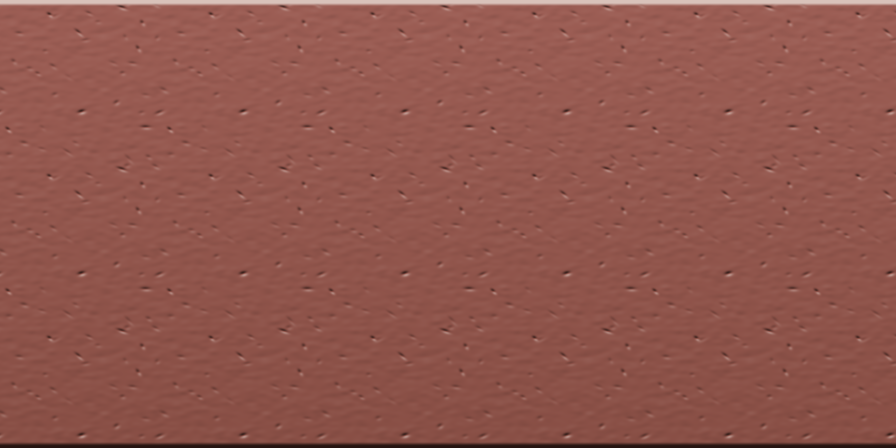
This texture is drawn by a Shadertoy shader. Its source:

```glsl
// Reddish clay panel: a repeating relief of fine wavy grain and small slanted
// pits, lit from the upper left, over a soft vertical gradient.
// Relief is a cellular sum of soft bumps; shading is its slope along the light.
#define TOP_COLOR vec3(0.612, 0.366, 0.330)
#define BASE_COLOR vec3(0.534, 0.308, 0.270)
#define LIGHT_COLOR vec3(0.85, 0.76, 0.73)
#define DARK_COLOR vec3(0.15, 0.08, 0.065)
#define TILE 0.361
#define GRAIN_CELLS vec2(17.0, 32.0)
#define PIT_CELLS vec2(9.0)
#define GRAIN_DEPTH 0.10
#define PIT_DEPTH 0.95
#define PIT_SHARE 0.52
#define LIGHT_STEP vec2(-0.0038, 0.0066)
#define RIM_WIDTH 0.0145

vec3 hash3(vec2 p) {
    vec3 v = fract(vec3(p.xyx) * vec3(0.1031, 0.1030, 0.0973));
    v += dot(v, v.yxz + 33.33);
    return fract((v.xxy + v.yzz) * v.zyx);
}

// Soft random bumps and hollows, wider than tall
float grain(vec2 q) {
    vec2 p = q * GRAIN_CELLS, cell = floor(p);
    float height = 0.0;
    for (int j = -1; j <= 1; j++)
    for (int i = -1; i <= 1; i++) {
        vec2 c = cell + vec2(i, j);
        vec3 rnd = hash3(mod(c, GRAIN_CELLS) + 7.0);
        vec2 d = p - c - rnd.xy;
        height += (rnd.z * 2.0 - 1.0) * exp(-3.2 * dot(d, d));
    }
    return height;
}

// Sparse oval pits; most are shallow, a few are deep
float pits(vec2 q) {
    vec2 p = q * PIT_CELLS, cell = floor(p);
    float depth = 0.0;
    for (int j = -1; j <= 1; j++)
    for (int i = -1; i <= 1; i++) {
        vec2 c = cell + vec2(i, j);
        vec2 id = mod(c, PIT_CELLS);
        vec3 rnd = hash3(id + 61.0);
        vec3 form = hash3(id + 127.0);
        vec2 d = p - c - rnd.xy;
        float angle = mix(-0.95, 0.5, form.x);
        float ca = cos(angle), sa = sin(angle);
        d = vec2(ca * d.x + sa * d.y, ca * d.y - sa * d.x);
        d /= vec2(mix(0.13, 0.27, form.y), mix(0.085, 0.125, rnd.z));
        float strength = mix(0.22, 1.0, form.z * form.z * form.z);
        depth += step(rnd.z, PIT_SHARE) * strength * exp(-dot(d, d));
    }
    return depth;
}

float relief(vec2 q) {
    return GRAIN_DEPTH * grain(q) - PIT_DEPTH * pits(q);
}

void mainImage(out vec4 fragColor, in vec2 fragCoord) {
    vec2 uv = fragCoord / iResolution.y;
    vec2 q = uv / TILE;
    vec3 color = mix(BASE_COLOR, TOP_COLOR, uv.y);

    // Slopes facing the light brighten, those turned away darken
    float shade = relief(q - LIGHT_STEP) - relief(q + LIGHT_STEP);
    color = mix(color, LIGHT_COLOR, clamp(shade * 0.75, 0.0, 0.85));
    color = mix(color, DARK_COLOR, clamp(-shade, 0.0, 0.9));

    // Bright upper rim and dark lower rim
    float topRim = 1.0 - smoothstep(0.4 * RIM_WIDTH, RIM_WIDTH, 1.0 - uv.y);
    float lowRim = 1.0 - smoothstep(0.3 * RIM_WIDTH, RIM_WIDTH, uv.y);
    color = mix(color, LIGHT_COLOR, topRim);
    color = mix(color, DARK_COLOR, lowRim);
    fragColor = vec4(color, 1.0);
}
```
